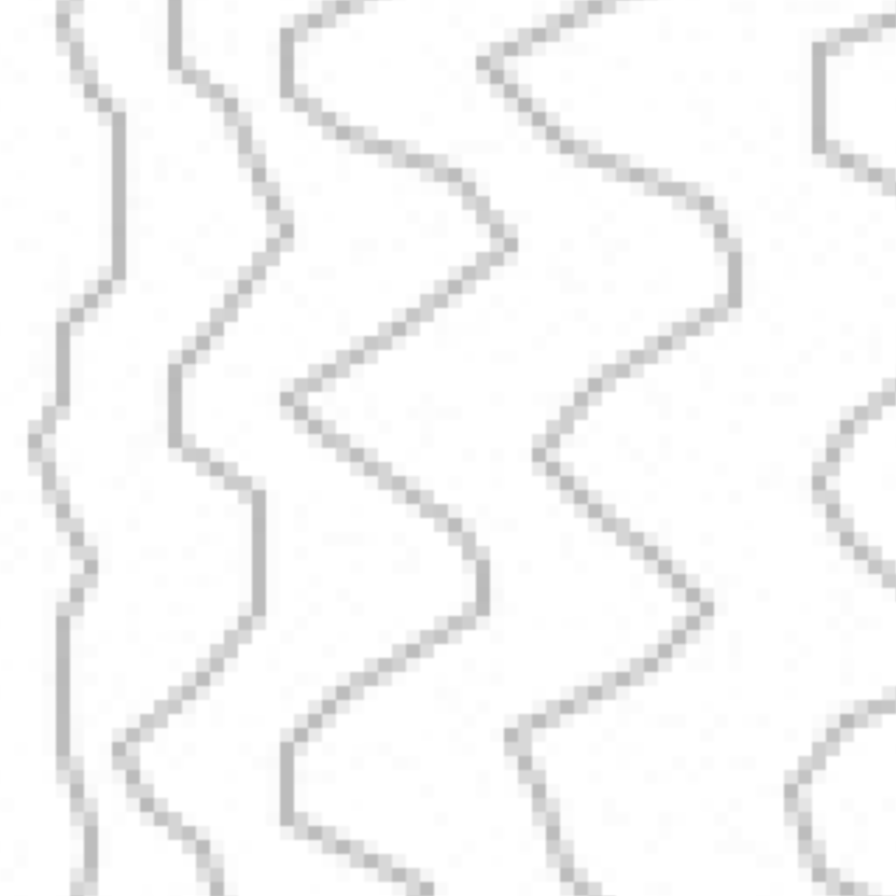
Write a WebGL 2 fragment shader that draws this pattern.

```glsl
#version 300 es
precision highp float;

uniform vec2 u_resolution;
out vec4 fragColor;

float hash(vec2 p) {
    vec3 q = fract(p.xyx * 0.1031);
    q += dot(q, q.yzx + 33.33);
    return fract((q.x + q.y) * q.z);
}

float segmentDistance(vec2 p, vec2 a, vec2 b) {
    vec2 ab = b - a;
    float t = clamp(dot(p - a, ab) / max(dot(ab, ab), 1e-4), 0.0, 1.0);
    return length(p - a - ab * t);
}

// Alternating left and right extremes of random strength
float knot(float i) {
    float side = mod(i, 2.0) * 2.0 - 1.0;
    return side * (0.4 + 0.6 * hash(vec2(i, 71.0)));
}

// Broad sway that neighbouring contours share
float sway(float t) {
    float i = floor(t);
    return mix(knot(i), knot(i + 1.0), smoothstep(0.1, 0.9, t - i));
}

// Corner k of a contour, snapped to the grid so that straight runs stay crisp
vec2 corner(float line, float k) {
    float y = (k + 0.85 * hash(vec2(k, line + 11.0))) * 4.4;
    float reach = min(3.0 + 4.0 * line, 11.0);
    float x = 6.0 + 8.0 * line + 1.6 * line * line + 0.07 * (y - 32.0);
    x += 0.9 * reach * sway(y / 12.5 + 0.12 * line + 3.0);
    x += 4.4 * (hash(vec2(k + 5.0, line + 37.0)) - 0.5);
    return vec2(floor(x * 0.5) * 2.0, floor(y)) + 0.5;
}

// Grey level of one grid cell
float cellShade(vec2 cell) {
    vec2 p = cell + 0.5;
    float nearest = 9.0;
    float k = floor(p.y / 4.4) - 2.0;
    for (int n = 0; n < 5; n++) {
        float line = float(n);
        vec2 a = corner(line, k);
        for (int s = 1; s <= 4; s++) {
            vec2 b = corner(line, k + float(s));
            nearest = min(nearest, segmentDistance(p, a, b));
            a = b;
        }
    }
    float ink = clamp(1.04 - nearest, 0.0, 1.0);
    float speckle = 0.012 * smoothstep(0.7, 1.0, hash(cell + 90.0));
    return 1.0 - 0.26 * ink - speckle;
}

void main() {
    vec2 grid = gl_FragCoord.xy / u_resolution * 64.0 - 0.5;
    vec2 cell = floor(grid);

    // Narrow blend between neighbouring cells
    vec2 blend = smoothstep(0.34, 0.66, grid - cell);
    float lower = mix(cellShade(cell), cellShade(cell + vec2(1.0, 0.0)), blend.x);
    float upper = mix(cellShade(cell + vec2(0.0, 1.0)), cellShade(cell + 1.0), blend.x);

    fragColor = vec4(vec3(mix(lower, upper, blend.y)), 1.0);
}
```
